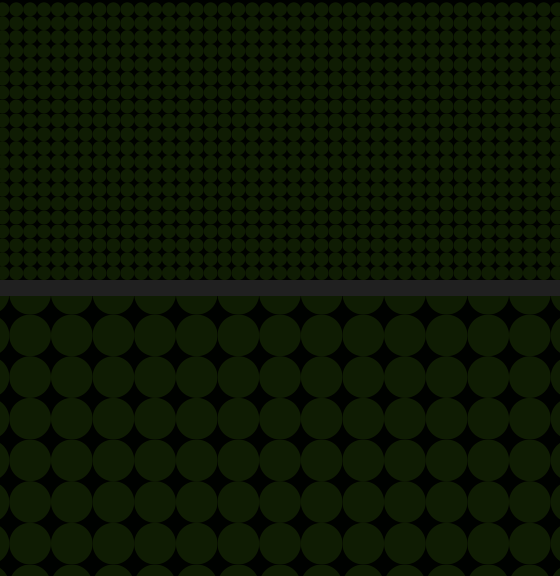
Top: the whole. Bottom: its middle third, enlarged.
Reproduce this pattern procedurally as a Shadertoy shader.

```glsl
// A dim panel of dark green round lamps, nearly touching, on black.
// A square grid of discs, centred across and stacked from the bottom edge;
// twenty full rows leave a thin empty strip along the top.

const float ROWS = 20.0;
const float CELLS_PER_HEIGHT = 20.17;

// Soft coverage of a disc centred in its unit cell.
float discMask(vec2 cell, float radius, float blur) {
    float d = length(cell) - radius;
    return 1.0 - smoothstep(-blur, blur, d);
}

void mainImage(out vec4 fragColor, in vec2 fragCoord) {
    // Grid units: x is zero at the middle disc, y is zero at the bottom edge
    vec2 grid = vec2(fragCoord.x - 0.5 * iResolution.x, fragCoord.y);
    grid *= CELLS_PER_HEIGHT / iResolution.y;
    float pixel = CELLS_PER_HEIGHT / iResolution.y;

    // Repeat the disc in both directions
    vec2 cell = fract(grid + vec2(0.5, 0.0)) - 0.5;
    float disc = discMask(cell, 0.5, 0.65 * pixel);

    // Stop after the last full row
    disc *= 1.0 - step(ROWS, grid.y);

    vec3 gapColor = vec3(0.0, 0.006, 0.0);
    vec3 discColor = vec3(0.06, 0.11, 0.01);
    fragColor = vec4(mix(gapColor, discColor, disc), 1.0);
}
```
